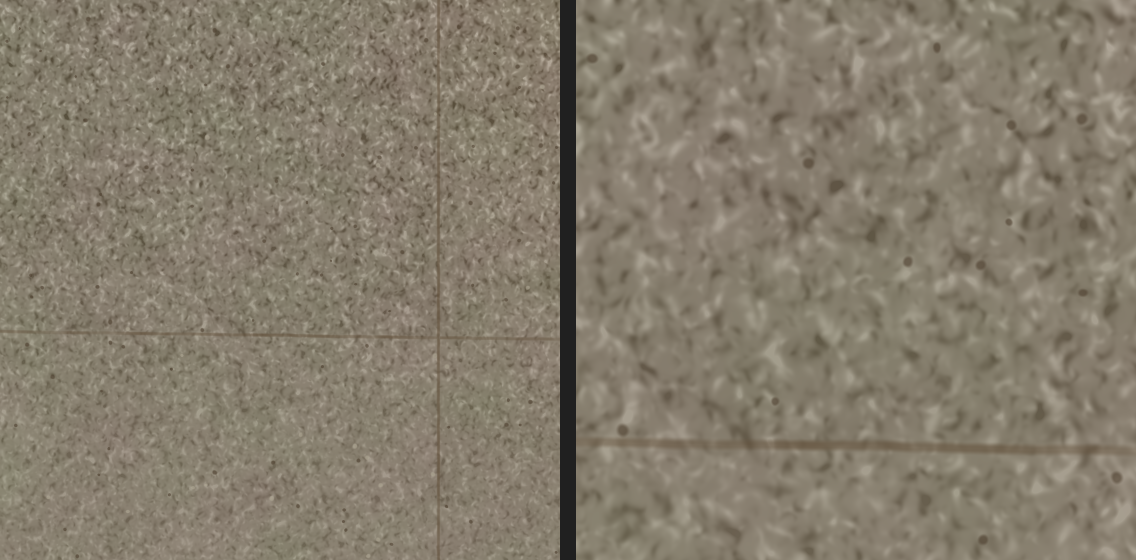
Left, the full canvas; right, a detail of the centre.
A three.js fragment shader for this texture:

```glsl
// Speckled beige-grey stone floor tiles with thin, worn brown joints.
varying vec2 vUv;

const vec3 STONE = vec3(0.530, 0.498, 0.434);
const vec3 GRAIN_RANGE = vec3(0.150, 0.155, 0.158);
const vec3 JOINT_BROWN = vec3(0.390, 0.320, 0.235);
const vec3 PIT_BROWN = vec3(0.315, 0.260, 0.195);
const vec3 CHIP_CREAM = vec3(0.680, 0.650, 0.575);
const vec2 JOINT_CROSSING = vec2(0.783, 0.397);
const float TILE_PITCH = 0.9;

float hash(vec2 p, float seed) {
  return fract(sin(dot(p, vec2(127.1, 311.7)) + seed * 74.7) * 4375.85);
}

// Layered sines, roughly -1 to 1
float waves(vec2 p, float seed) {
  float sum = 0.0;
  float weight = 0.5;
  for (int i = 0; i < 4; i++) {
    sum += weight * sin(p.x + 1.7 * sin(p.y + seed)) * cos(p.y - 1.3 * sin(p.x * 0.8 - seed));
    p = mat2(1.4, 1.1, -1.1, 1.4) * p + seed;
    weight *= 0.6;
  }
  return sum;
}

// Cellular grain: one short curved light or dark fleck in each cell
float flecks(vec2 p, vec2 shape, float seed) {
  vec2 cell = floor(p);
  float sum = 0.0;
  for (int y = -1; y <= 1; y++) {
    for (int x = -1; x <= 1; x++) {
      vec2 id = cell + vec2(float(x), float(y));
      vec2 q = p - id - vec2(hash(id, seed), hash(id, seed + 1.0));
      float angle = (hash(id, seed + 2.0) - 0.5) * 2.4;
      float c = cos(angle);
      float s = sin(angle);
      q = mat2(c, s, -s, c) * q;
      q.x += (hash(id, seed + 3.0) - 0.5) * 2.4 * q.y * q.y;
      q /= shape * mix(0.7, 1.25, hash(id, seed + 4.0));
      sum += (hash(id, seed + 5.0) * 2.0 - 1.0) * exp(-dot(q, q));
    }
  }
  return sum;
}

// Sparse round marks; share is the fraction of cells that hold one
float spots(vec2 p, float share, float seed) {
  vec2 id = floor(p);
  vec2 center = 0.3 + 0.4 * vec2(hash(id, seed), hash(id, seed + 1.0));
  float radius = mix(0.15, 0.28, hash(id, seed + 2.0));
  float present = step(hash(id, seed + 3.0), share);
  return present * (1.0 - smoothstep(radius * 0.4, radius, length(fract(p) - center)));
}

// Soft line repeated once per tile
float joint(float position, float halfWidth) {
  float d = abs(fract(position / TILE_PITCH + 0.5) - 0.5) * TILE_PITCH;
  return 1.0 - smoothstep(halfWidth * 0.3, halfWidth * 1.6, d);
}

void main() {
  vec2 uv = vUv;
  vec2 fromJoint = uv - JOINT_CROSSING;
  fromJoint.y += 0.014 * fromJoint.x;
  vec2 tile = floor(fromJoint / TILE_PITCH);

  // Stone grain, softer toward the bottom
  vec2 bent = uv + 0.002 * vec2(waves(uv * 55.0, 1.3), waves(uv * 55.0, 4.1));
  float grain = flecks(bent * 64.0, vec2(0.19, 0.43), 1.0)
    + 0.9 * flecks(bent * 83.0 + 17.0, vec2(0.21, 0.40), 9.0)
    + 0.5 * flecks(bent * 135.0 + 41.0, vec2(0.30, 0.42), 21.0);
  float contrast = mix(0.68, 1.15, smoothstep(0.05, 0.9, uv.y));
  vec3 color = STONE + GRAIN_RANGE * clamp(grain, -1.0, 0.9) * contrast;

  // Broad olive and mauve clouds, tile tint and light falloff
  color += vec3(-0.014, 0.004, -0.012) * waves(uv * 13.0, 2.4);
  color += 0.018 * waves(uv * 21.0 + 3.0, 5.2);
  color += 0.010 * (hash(tile, 3.0) - 0.5);
  color += vec3(0.010, 0.0, -0.006) * smoothstep(0.5, 1.0, uv.x) * uv.y;
  color += 0.010 * (0.5 - uv.y);

  // Dark pits and pale mineral chips
  color = mix(color, PIT_BROWN, 0.65 * spots(bent * 48.0, 0.035, 31.0));
  color = mix(color, CHIP_CREAM, 0.65 * spots(bent * 42.0 + 9.0, 0.018, 43.0));

  // Joints: clear upright line, fainter broken cross line
  float wobble = 0.0009 * waves(uv * 38.0, 6.0);
  float uprightWear = 0.62 + 0.25 * waves(vec2(2.0, uv.y * 27.0), 3.0);
  float crossWear = 0.46 + 0.32 * waves(vec2(uv.x * 31.0, 5.0), 7.0);
  float upright = joint(fromJoint.x + wobble, 0.0026) * uprightWear;
  float level = joint(fromJoint.y + wobble, 0.0028) * crossWear;
  color = mix(color, JOINT_BROWN, clamp(max(upright, level), 0.0, 1.0));

  gl_FragColor = vec4(color, 1.0);
}
```
